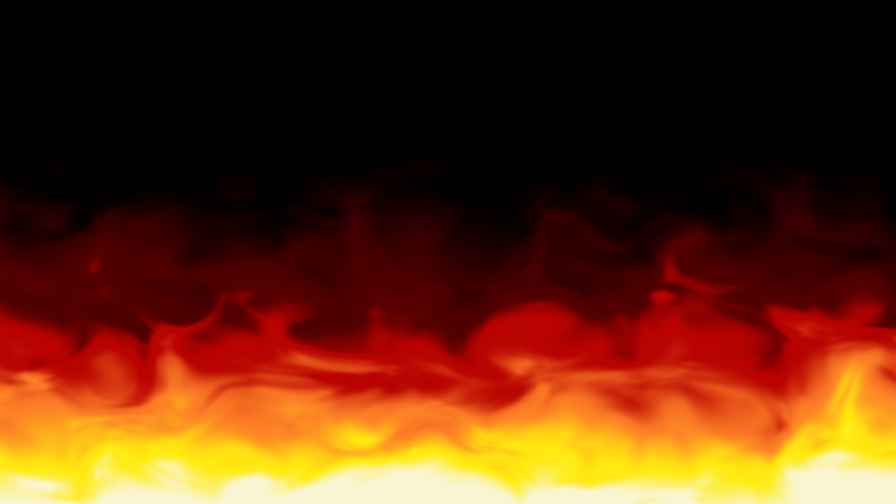
Write a WebGL 1 fragment shader that draws this background.

```glsl
precision highp float;
// A wall of fire: cream-hot base rising through yellow, orange and red into dark smoke.

uniform vec2 u_resolution;

#define CREAM vec3(0.98, 0.96, 0.82)
#define YELLOW vec3(1.00, 0.92, 0.06)
#define ORANGE vec3(0.99, 0.49, 0.15)
#define RED vec3(0.72, 0.01, 0.00)
#define EMBER vec3(0.32, 0.00, 0.00)
#define FLAME_SCALE vec2(8.0, 12.5)
#define WARP 1.5
#define TURBULENCE 0.27
#define TONGUE_SPACING 0.278
#define TONGUE_HEIGHT 0.014

float hash(vec2 cell) {
  vec3 v = fract(cell.xyx * vec3(0.1031, 0.1030, 0.0973));
  v += dot(v, v.yzx + 33.33);
  return fract((v.x + v.y) * v.z);
}

float valueNoise(vec2 p) {
  vec2 cell = floor(p);
  vec2 f = fract(p);
  f = f * f * (3.0 - 2.0 * f);
  float low = mix(hash(cell), hash(cell + vec2(1.0, 0.0)), f.x);
  float high = mix(hash(cell + vec2(0.0, 1.0)), hash(cell + vec2(1.0)), f.x);
  return mix(low, high, f.y);
}

// Three octaves keep the billows round
float fbm(vec2 p) {
  float sum = 0.0;
  float weight = 0.5;
  for (int i = 0; i < 3; i++) {
    sum += weight * valueNoise(p);
    p = mat2(1.6, 1.2, -1.2, 1.6) * p + 7.3;
    weight *= 0.42;
  }
  return sum / 0.7982;
}

// Swirling noise centred on zero
float turbulence(vec2 p) {
  vec2 q = p * FLAME_SCALE + 11.0;
  vec2 swirl = vec2(valueNoise(q), valueNoise(q + vec2(5.2, 19.3))) - 0.5;
  return fbm(q + WARP * swirl) - 0.5;
}

// Colour by cooling level: 0 is hottest
vec3 fireColor(float level) {
  vec3 color = mix(CREAM, YELLOW, smoothstep(0.010, 0.080, level));
  color = mix(color, ORANGE, smoothstep(0.070, 0.180, level));
  color = mix(color, RED, smoothstep(0.165, 0.305, level));
  color = mix(color, EMBER, smoothstep(0.315, 0.395, level));
  return color * (1.0 - smoothstep(0.390, 0.670, level));
}

void main() {
  vec2 p = gl_FragCoord.xy / u_resolution.y;
  float aspect = u_resolution.x / u_resolution.y;

  // Regular tongues, strongest along the red crest
  float crest = smoothstep(0.10, 0.34, p.y);
  float tongues = cos(6.28318 * (p.x - 1.643) / TONGUE_SPACING);
  float lift = TONGUE_HEIGHT * crest * tongues;

  // Flames stand higher at the right side
  lift += 0.035 * smoothstep(0.84, 0.97, p.x / aspect)
        * smoothstep(0.08, 0.25, p.y) * (1.0 - smoothstep(0.30, 0.42, p.y));

  // Motion is calmer near the base
  float strength = TURBULENCE * mix(0.50, 1.0, smoothstep(0.0, 0.25, p.y));
  float level = p.y - lift - strength * turbulence(p);
  gl_FragColor = vec4(fireColor(level), 1.0);
}
```
